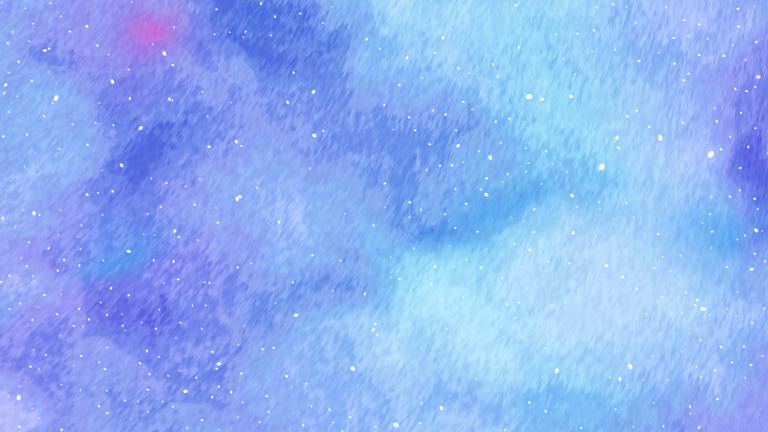
Give the GLSL for this texture, as a Shadertoy shader.

```glsl
// Watercolour night sky: layered blue washes on rough paper with spattered white stars.

// Paint, from darkest to lightest wash
const vec3 INDIGO     = vec3(0.31, 0.45, 0.88);
const vec3 CORNFLOWER = vec3(0.42, 0.57, 0.92);
const vec3 PERIWINKLE = vec3(0.53, 0.66, 0.95);
const vec3 SKY        = vec3(0.53, 0.71, 0.96);
const vec3 PALE       = vec3(0.64, 0.79, 0.98);
const vec3 MIST       = vec3(0.73, 0.85, 0.99);
const vec3 AZURE      = vec3(0.29, 0.63, 0.93);
const vec3 VIOLET     = vec3(0.59, 0.49, 0.91);
const vec3 MAGENTA    = vec3(0.80, 0.42, 0.84);
const vec3 STAR_WHITE = vec3(0.97, 0.99, 1.0);
const vec3 LAVENDER_SHIFT = vec3(0.035, -0.035, 0.004);

// Large washes: centre xy, radii zw, in canvas heights
const vec4 LIGHTS[4] = vec4[4](
    vec4(1.32, 0.58, 0.21, 0.58), vec4(0.68, 0.47, 0.25, 0.14),
    vec4(1.12, 0.25, 0.20, 0.18), vec4(1.57, 0.72, 0.17, 0.24));
const vec4 SHADES[6] = vec4[6](
    vec4(1.00, 0.55, 0.19, 0.13), vec4(0.82, 0.30, 0.14, 0.12),
    vec4(1.76, 0.62, 0.11, 0.17), vec4(0.75, 0.93, 0.19, 0.10),
    vec4(0.38, 0.62, 0.25, 0.12), vec4(0.10, 0.10, 0.28, 0.14));
const vec4 AZURES[4] = vec4[4](
    vec4(1.60, 0.49, 0.13, 0.09), vec4(1.14, 0.49, 0.15, 0.06),
    vec4(0.02, 0.21, 0.07, 0.06), vec4(0.28, 0.42, 0.09, 0.07));
const vec4 STAIN      = vec4(0.31, 0.91, 0.16, 0.11);
const vec4 STAIN_CORE = vec4(0.36, 0.93, 0.08, 0.06);

const float LIGHT_GAIN  = 1.15;
const float SHADE_GAIN  = 1.5;
const float CLOUD_GAIN  = 5.2;
const float EDGE_GAIN   = 0.35;
const float GRAIN_GAIN  = 0.085;
const vec2  GRAIN_SCALE = vec2(62.0, 125.0);
const float STAR_CELL   = 0.045;
const float STAR_RADIUS = 0.0021;

float hash(vec2 p) {
    vec3 q = fract(p.xyx * 0.1031);
    q += dot(q, q.yzx + 33.33);
    return fract((q.x + q.y) * q.z);
}

float noise(vec2 p) {
    vec2 i = floor(p), f = fract(p);
    f = f * f * (3.0 - 2.0 * f);
    return mix(mix(hash(i), hash(i + vec2(1, 0)), f.x),
               mix(hash(i + vec2(0, 1)), hash(i + vec2(1, 1)), f.x), f.y);
}

mat2 rotate(float a) { return mat2(cos(a), sin(a), -sin(a), cos(a)); }

float fbm(vec2 p) {
    float sum = 0.0, weight = 0.5;
    for (int i = 0; i < 5; i++) {
        sum += weight * noise(p);
        p = rotate(0.6) * p * 2.03 + 17.0;
        weight *= 0.5;
    }
    return sum / 0.97;
}

float wash(vec2 p, vec4 area) {
    vec2 d = (p - area.xy) / area.zw;
    return exp(-dot(d, d));
}

// Tone is roughly normal: 0 is the middle wash, -2 the darkest
vec3 paint(float tone) {
    vec3 c = mix(INDIGO, CORNFLOWER, smoothstep(-2.1, -1.2, tone));
    c = mix(c, PERIWINKLE, smoothstep(-1.2, -0.5, tone));
    c = mix(c, SKY, smoothstep(-0.5, 0.25, tone));
    c = mix(c, PALE, smoothstep(0.25, 1.2, tone));
    return mix(c, MIST, smoothstep(1.2, 2.5, tone));
}

// Three sizes of slightly stretched droplets on jittered, turned grids
float stars(vec2 p, float pixel) {
    float cover = 0.0;
    for (int i = 0; i < 3; i++) {
        float k = float(i), cell = STAR_CELL * pow(2.1, k);
        vec2 g = rotate(0.5 + k) * p / cell + 60.0 + 40.0 * k;
        vec2 id = floor(g);
        vec2 jitter = vec2(hash(id + 7.0), hash(id + 23.0));
        vec2 d = (fract(g) - mix(vec2(0.12), vec2(0.88), jitter)) * cell;
        d = rotate(6.28 * hash(id + 31.0)) * d * vec2(0.85, 1.15);
        float radius = STAR_RADIUS * pow(1.6, k) * mix(0.65, 1.4, hash(id + 41.0));
        float crowd = mix(0.12, 0.75, smoothstep(0.25, 0.75, noise(id * cell * 4.0)));
        float present = step(hash(id + 53.0), crowd * (1.0 - 0.15 * k));
        cover = max(cover, present * smoothstep(pixel, -pixel, length(d) - radius));
    }
    return cover;
}

void mainImage(out vec4 fragColor, in vec2 fragCoord) {
    vec2 p = fragCoord / iResolution.y;

    // Ragged paper grain, with strokes that turn slowly across the sheet
    vec2 stroke = rotate(-0.7 - 0.35 * p.x) * p;
    float grain = 0.65 * noise(stroke * GRAIN_SCALE + 90.0)
                + 0.35 * noise(stroke * GRAIN_SCALE * 1.9 + 150.0) - 0.5;

    // Bleeding pigment bends the wash borders
    vec2 bleed = vec2(fbm(p * 4.0 + 11.0), fbm(p * 4.0 + 47.0)) - 0.5;
    vec2 q = p + 0.28 * bleed + 0.012 * grain;

    // Tone from clouds, hard-edged overlaps and the large washes
    float tone = CLOUD_GAIN * (fbm(q * 3.2 + 5.0) - 0.5);
    for (int i = 0; i < 3; i++) {
        float layer = fbm(q * (2.6 + float(i)) + 29.0 * float(i + 1));
        tone += EDGE_GAIN * (smoothstep(0.49, 0.54, layer) - 0.5);
    }
    vec2 leaning = q + vec2(0.2 * (q.y - 0.58), 0.0);
    for (int i = 0; i < 4; i++) tone += LIGHT_GAIN * wash(i == 0 ? leaning : q, LIGHTS[i]);
    for (int i = 0; i < 6; i++) tone -= SHADE_GAIN * wash(q, SHADES[i]);
    vec3 color = paint(tone + 0.7 * grain);

    // Lavender towards the sides, cyan in the middle
    float cool = wash(q, vec4(1.15, 0.45, 0.5, 0.8));
    color += LAVENDER_SHIFT * (1.0 - 2.0 * cool + 2.0 * (noise(q * 3.0 + 70.0) - 0.5));

    // Coloured stains
    float azure = 0.0;
    for (int i = 0; i < 4; i++) azure = max(azure, wash(q, AZURES[i]));
    color = mix(color, AZURE, 0.65 * azure);
    color = mix(color, VIOLET, 0.8 * wash(q, STAIN));
    color = mix(color, MAGENTA, 0.8 * wash(q, STAIN_CORE));

    color += GRAIN_GAIN * grain * vec3(1.0, 0.9, 0.4);
    color = mix(color, STAR_WHITE, 0.95 * stars(p, 0.7 / iResolution.y));
    fragColor = vec4(clamp(color, 0.0, 1.0), 1.0);
}
```
